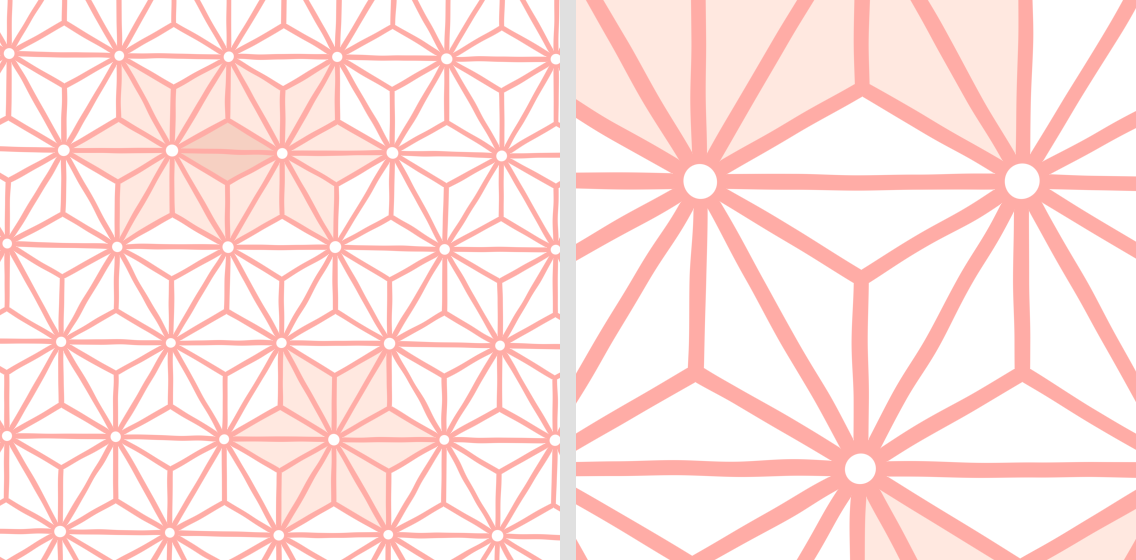
Left, the full canvas; right, a detail of the centre.
Write a Shadertoy shader that draws this pattern.

```glsl
// Hand-drawn asanoha lattice in coral on white, with three tinted six-petal stars.

const vec3 PAPER = vec3(1.0);
const vec3 LINE = vec3(1.0, 0.675, 0.65);
const vec3 TINT = vec3(1.0, 0.91, 0.88);
const vec3 OVERLAP = vec3(0.965, 0.815, 0.76);

// Lattice steps: along a row, and down to the next row
const vec2 ORIGIN = vec2(0.405, 0.5586);
const mat2 LATTICE = mat2(0.1956, -0.0021, 0.0965, -0.1716);

const float HALF_WIDTH = 0.0046;
const float HUB_RADIUS = 0.0165;
const float HOLE_RADIUS = 0.0095;

vec2 hash22(vec2 p) {
    vec3 q = fract(p.xyx * vec3(0.1031, 0.1030, 0.0973));
    q += dot(q, q.yzx + 33.33);
    return fract((q.xx + q.yz) * q.zy);
}

// Smooth two-channel value noise in -1..1
vec2 noise2(vec2 p) {
    vec2 cell = floor(p), f = fract(p);
    f = f * f * (3.0 - 2.0 * f);
    vec2 low = mix(hash22(cell), hash22(cell + vec2(1, 0)), f.x);
    vec2 high = mix(hash22(cell + vec2(0, 1)), hash22(cell + 1.0), f.x);
    return 2.0 * mix(low, high, f.y) - 1.0;
}

float segmentDistance(vec2 p, vec2 a, vec2 b) {
    vec2 ab = b - a;
    return length(p - a - ab * clamp(dot(p - a, ab) / dot(ab, ab), 0.0, 1.0));
}

// Lattice point with a small hand-placed offset
vec2 hubPosition(vec2 id, float jitter) {
    return ORIGIN + LATTICE * id + jitter * (2.0 * hash22(id + 40.0) - 1.0);
}

// 1 where a tinted star is centred on this hub
float starAt(vec2 id) {
    return float(id == vec2(0, -1) || id == vec2(1, -1) || id == vec2(0, 2));
}

float coverage(float d, float pixel) {
    return 1.0 - smoothstep(-0.75 * pixel, 0.75 * pixel, d);
}

void mainImage(out vec4 fragColor, in vec2 fragCoord) {
    float pixel = 1.0 / iResolution.y;
    vec2 p = fragCoord * pixel;
    p += 0.0009 * noise2(p * 28.0 + 11.0);
    float halfWidth = HALF_WIDTH * (1.0 + 0.09 * noise2(p * 22.0 + 70.0).x);

    // Corners of the lattice triangle around p
    vec2 q = inverse(LATTICE) * (p - ORIGIN);
    vec2 cell = floor(q), f = q - cell;
    float flip = step(1.0, f.x + f.y);
    vec2 ids[3] = vec2[3](cell + flip, cell + vec2(1, 0), cell + vec2(0, 1));
    vec2 hubs[3];
    vec2 centre = vec2(0.0);
    for (int i = 0; i < 3; i++) {
        hubs[i] = hubPosition(ids[i], 0.0022);
        centre += hubs[i] / 3.0;
    }

    // Edges, spokes and hubs; the nearest edge decides the petal
    float lineDist = 1.0, holeDist = 1.0, nearestEdge = 1.0, stars = 0.0;
    for (int i = 0; i < 3; i++) {
        int j = (i + 1) % 3;
        float edge = segmentDistance(p, hubs[i], hubs[j]);
        if (edge < nearestEdge) {
            nearestEdge = edge;
            stars = starAt(ids[i]) + starAt(ids[j]);
        }
        float spoke = segmentDistance(p, hubs[i], centre);
        float hub = length(p - hubs[i]);
        float holeRadius = HOLE_RADIUS * mix(0.9, 1.13, hash22(ids[i] + 90.0).x);
        lineDist = min(lineDist, min(min(edge, spoke) - halfWidth, hub - HUB_RADIUS));
        holeDist = min(holeDist, hub - holeRadius);
    }

    // Tint, then linework, then open hub centres
    vec3 color = stars > 1.5 ? OVERLAP : mix(PAPER, TINT, stars);
    color = mix(color, LINE, coverage(lineDist, pixel));
    color = mix(color, PAPER, coverage(holeDist, pixel));
    fragColor = vec4(color, 1.0);
}
```
